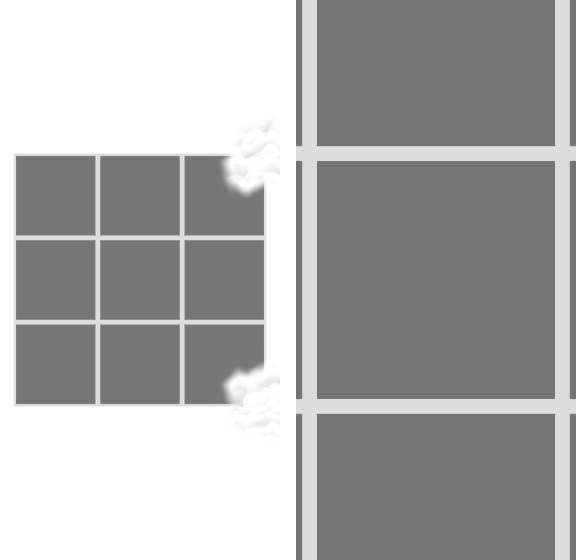
Left: the whole. Right: its middle third, enlarged.
Give the GLSL for this pattern, as a Shadertoy shader.

```glsl
// A three by three grid of grey square tiles with pale joints on white.
// Two soft clouds cover its right corners: blended round lobes give their
// outline, and smoothed cellular noise gives the faintly shaded puffs.

const float COUNT = 3.0;          // tiles across and down
const float PITCH = 0.301;        // tile spacing, in canvas widths
const float TILE_HALF = 0.1417;   // half the width of a tile face
const vec3 PAPER = vec3(1.0);
const vec3 JOINT = vec3(0.865);
const vec3 TILE = vec3(0.46);

vec2 hash2(vec2 cell) {
    vec2 k = vec2(dot(cell, vec2(127.1, 311.7)), dot(cell, vec2(269.5, 183.3)));
    return fract(sin(k) * 4375.85);
}

float squareDistance(vec2 p, float halfSize) {
    vec2 d = abs(p) - halfSize;
    return length(max(d, 0.0)) + min(max(d.x, d.y), 0.0);
}

float fill(float distance, float pixel) {
    return clamp(0.5 - distance / pixel, 0.0, 1.0);
}

vec3 tileGrid(vec2 p, float pixel) {
    float frame = fill(squareDistance(p, 0.5 * COUNT * PITCH), pixel);
    vec2 local = (fract(p / PITCH + 0.5 * COUNT) - 0.5) * PITCH;
    float face = fill(squareDistance(local, TILE_HALF), pixel);
    return mix(PAPER, mix(JOINT, TILE, face), frame);
}

// Shadow on the lower side of rounded cells, softly blended between neighbours
float puffShade(vec2 p, float scale) {
    vec2 q = p * scale;
    vec2 base = floor(q);
    vec2 offset = vec2(0.0);
    float total = 0.0;
    for (int y = -1; y <= 1; y++) {
        for (int x = -1; x <= 1; x++) {
            vec2 cell = base + vec2(x, y);
            vec2 d = q - cell - 0.15 - 0.7 * hash2(cell);
            float weight = exp(-9.0 * dot(d, d));
            offset += weight * d;
            total += weight;
        }
    }
    offset /= total;
    return smoothstep(0.0, 0.6, dot(offset, vec2(0.35, -0.94)));
}

// Each lobe is (centre x, centre y, radius)
float cloudCover(vec2 p, vec3 lobes[4], float softness) {
    float gap = 1.0;
    for (int i = 0; i < 4; i++) {
        float d = length(p - lobes[i].xy) - lobes[i].z;
        gap *= smoothstep(-softness, softness, d);
    }
    return 1.0 - gap;
}

vec3 addCloud(vec3 color, vec2 p, vec3 lobes[4]) {
    vec2 wobble = 0.006 * sin(p.yx * 47.0 + vec2(0.0, 1.7))
                + 0.003 * sin(p.yx * 103.0 + vec2(2.1, 0.4));
    vec2 q = p + wobble;
    float cover = cloudCover(q, lobes, 0.026);
    float haze = 0.05 * cloudCover(q, lobes, 0.075);
    float shade = 0.11 * puffShade(q, 13.0) + 0.05 * puffShade(q + 3.0, 25.0);
    return mix(color, PAPER - shade, max(cover, haze));
}

void mainImage(out vec4 fragColor, in vec2 fragCoord) {
    float pixel = 1.0 / iResolution.x;
    vec2 p = (fragCoord - 0.5 * iResolution.xy) * pixel;

    vec3 upperLobes[4] = vec3[4](
        vec3(0.375, 0.388, 0.073), vec3(0.469, 0.425, 0.085),
        vec3(0.390, 0.445, 0.050), vec3(0.432, 0.500, 0.075));
    vec3 lowerLobes[4] = vec3[4](
        vec3(0.385, -0.401, 0.075), vec3(0.466, -0.393, 0.092),
        vec3(0.365, -0.484, 0.048), vec3(0.462, -0.490, 0.078));

    vec3 color = tileGrid(p, pixel);
    color = addCloud(color, p, upperLobes);
    color = addCloud(color, p, lowerLobes);
    fragColor = vec4(color, 1.0);
}
```
